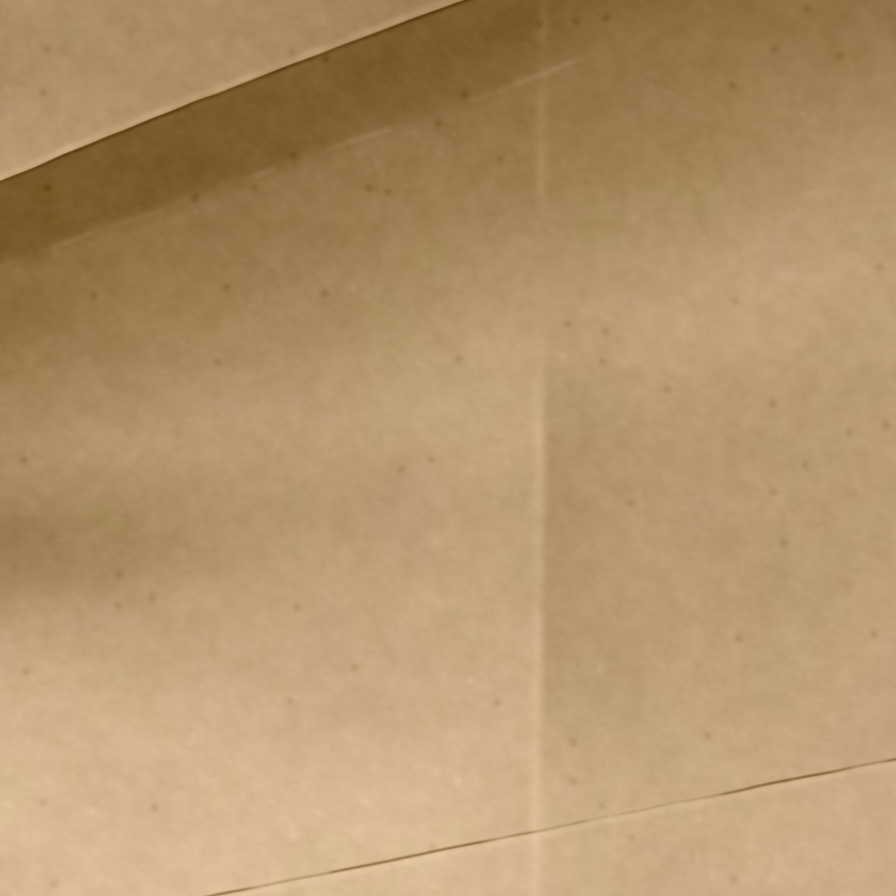
Write a WebGL 1 fragment shader that draws this texture.

```glsl
precision highp float;
// Folded brown kraft paper with a shadowed flap, a vertical crease and fine fibre grain.
uniform vec2 u_resolution;

float hash(vec2 p) {
  vec3 q = fract(vec3(p.xyx) * 0.1031);
  q += dot(q, q.yzx + 33.33);
  return fract((q.x + q.y) * q.z);
}

float noise(vec2 p) {
  vec2 i = floor(p), f = fract(p);
  f = f * f * (3.0 - 2.0 * f);
  return mix(mix(hash(i), hash(i + vec2(1.0, 0.0)), f.x),
             mix(hash(i + vec2(0.0, 1.0)), hash(i + 1.0), f.x), f.y);
}

float fbm(vec2 p) {
  float sum = 0.0, amp = 0.5;
  for (int i = 0; i < 4; i++) {
    sum += amp * (noise(p) - 0.5);
    p = mat2(1.6, 1.2, -1.2, 1.6) * p + 7.3;
    amp *= 0.55;
  }
  return sum;
}

float blob(vec2 p, vec2 center, vec2 radius, float slope) {
  vec2 d = p - center;
  d.y -= slope * d.x;
  d /= radius;
  return exp(-dot(d, d));
}

float ridge(float d, float width) {
  return exp(-d * d / (width * width));
}

void main() {
  vec2 uv = gl_FragCoord.xy / u_resolution;
  float px = 1.0 / min(u_resolution.x, u_resolution.y);
  float wobble = 0.004 * (noise(uv * 28.0) - 0.5);

  // Signed heights above the three slanted lines, and distance past the crease
  float flap = uv.y - (0.798 + 0.42 * uv.x - 0.06 * uv.x * uv.x) + wobble * 0.5;
  float fold = uv.y - (0.703 + 0.355 * uv.x) + wobble;
  float seam = uv.y - (0.2 * uv.x - 0.047) + wobble * 0.4;
  float crease = uv.x - (0.599 + 0.009 * uv.y) + wobble * 0.6;

  // Main sheet: dark under the fold, brighter toward the bottom
  float tone = mix(0.56, 0.735, smoothstep(-0.02, 0.36, -fold));
  tone += smoothstep(0.45, 0.03, uv.y) * mix(0.115, 0.06, smoothstep(0.45, 0.75, uv.x));
  tone -= 0.125 * blob(uv, vec2(0.0, 0.385), vec2(0.24, 0.075), 0.08);
  tone -= 0.03 * blob(uv, vec2(0.0, 0.64), vec2(0.15, 0.07), 0.2);
  tone += 0.015 * blob(uv, vec2(0.14, 0.5), vec2(0.2, 0.06), 0.15);
  tone += 0.025 * blob(uv, vec2(0.55, 0.52), vec2(0.09, 0.2), 0.0);
  tone -= 0.02 * blob(uv, vec2(0.4, 0.2), vec2(0.1, 0.04), 0.1);
  tone += 0.02 * blob(uv, vec2(0.86, 0.68), vec2(0.2, 0.08), 0.3);

  // Shaded strip between the flap and the fold, fading to the right
  float strip = smoothstep(-0.018, 0.016, fold);
  float stripTone = 0.475 + 0.05 * smoothstep(0.08, 0.0, fold) * smoothstep(0.2, 0.6, uv.x);
  tone = mix(tone, stripTone + 0.03 * smoothstep(0.55, 0.7, uv.x), strip);
  float glint = smoothstep(0.4, 0.8, noise(uv * 24.0)) * smoothstep(0.75, 0.6, uv.x);
  tone += 0.05 * ridge(fold, 0.004) * glint;

  // Vertical crease: faint lit lip on the left, soft shadow on the right
  float span = smoothstep(0.05, 0.28, uv.y) * smoothstep(0.66, 0.5, uv.y);
  float side = smoothstep(-0.004, 0.012, crease);
  tone -= 0.065 * span * side * exp(-max(crease, 0.0) / 0.14);
  float lip = 0.032 * (1.0 - smoothstep(0.5, 0.66, uv.y)) + 0.045 * smoothstep(0.73, 0.8, uv.y);
  tone += lip * ridge(crease + 0.002, 0.007) * (0.3 + 1.0 * noise(vec2(uv.y * 34.0, 2.0)));

  // Lower seam: broken dark line with a pale edge
  float broken = 0.45 + 0.55 * smoothstep(0.25, 0.6, noise(vec2(uv.x * 34.0, 5.0)));
  broken *= 1.0 - 0.8 * blob(uv, vec2(0.71, 0.09), vec2(0.09, 0.2), 0.0);
  tone += 0.03 * ridge(seam + 0.005, 0.005);
  tone -= 0.27 * broken * ridge(seam, max(0.0018, px * 0.7));

  // Flap in front, with a lit rim and a thin contact shadow
  float flapTone = 0.675 + 0.05 * smoothstep(0.25, 0.0, uv.x) * smoothstep(0.14, 0.0, flap);
  flapTone -= 0.05 * smoothstep(0.2, 0.5, uv.x);
  flapTone += 0.075 * ridge(flap - 0.004, 0.005) * (0.4 + 0.8 * noise(vec2(uv.x * 40.0, 9.0)));
  float contact = 0.4 + 0.7 * noise(vec2(uv.x * 22.0, 13.0));
  tone -= 0.14 * contact * ridge(flap + 0.001, 0.003);
  tone = mix(tone, flapTone, smoothstep(-0.0015, 0.0015, flap));

  // Mottling and fibres
  tone += 0.04 * fbm(uv * vec2(7.0, 11.0));
  tone += 0.05 * fbm(uv * 55.0 + 3.0);
  tone += 0.018 * (noise(mat2(0.9, 0.4, -0.4, 0.9) * uv * vec2(130.0, 190.0)) - 0.5);

  // Sparse soft specks, jittered inside grid cells
  vec2 grid = uv * 26.0, cell = floor(grid);
  vec2 jitter = 0.25 + 0.5 * vec2(hash(cell + 3.0), hash(cell + 17.0));
  float speck = ridge(length(fract(grid) - jitter), 0.12) * step(0.88, hash(cell));
  tone += speck * mix(-0.06, 0.03, step(0.6, hash(cell + 41.0)));

  vec3 paper = vec3(tone, tone - 0.12, tone * 1.08 - 0.335);
  float tint = fbm(uv * 9.0 + 20.0);
  paper += tint * vec3(0.008, -0.008, 0.025);
  gl_FragColor = vec4(clamp(paper, 0.0, 1.0), 1.0);
}
```
